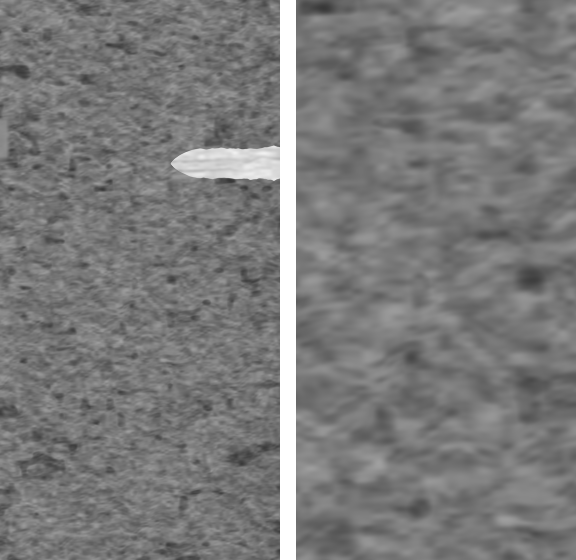
Left: the whole. Right: its middle third, enlarged.
This texture is drawn by a WebGL 2 fragment shader. Its source:

```glsl
#version 300 es
precision highp float;
// Grey mottled stone with dark flecks and a pale chipped strip entering from the right.

#define BASE_GREY 0.472
#define GRAIN_CONTRAST 0.138
#define GRAIN_FREQ vec2(30.0, 60.0)
#define FLECK_DEPTH 0.13
#define FLECK_FREQ vec2(23.0, 37.0)
#define STRIP_TIP vec2(0.61, 1.416)
#define STRIP_HALF_WIDTH 0.054
#define STRIP_TAPER 0.13
#define STRIP_GREY 0.86
#define PATCH_CENTER vec2(0.0, 1.505)

uniform vec2 u_resolution;
out vec4 fragColor;

float hash(ivec2 cell) {
    uvec2 q = uvec2(cell + 4096) * uvec2(1597334673u, 3812015801u);
    uint h = (q.x ^ q.y) * 1597334673u;
    h = (h ^ (h >> 15)) * 2246822519u;
    h ^= h >> 13;
    return float(h >> 8) / 16777216.0;
}

float noise(vec2 p) {
    ivec2 cell = ivec2(floor(p));
    vec2 f = fract(p);
    f = f * f * (3.0 - 2.0 * f);
    float low = mix(hash(cell), hash(cell + ivec2(1, 0)), f.x);
    float high = mix(hash(cell + ivec2(0, 1)), hash(cell + ivec2(1, 1)), f.x);
    return mix(low, high, f.y);
}

// Sum of sheared, sideways-stretched noise layers, centred on zero
float grain(vec2 p) {
    float sum = 0.0;
    float weight = 1.0;
    vec2 freq = GRAIN_FREQ;
    for (int i = 0; i < 3; i++) {
        float shear = 0.12 * float(i - 1);
        vec2 q = vec2(p.x + shear * p.y, p.y - shear * p.x);
        sum += weight * (noise(q * freq + 37.0 * float(i)) - 0.5);
        freq *= 1.55;
        weight *= 0.8;
    }
    return sum;
}

float stone(vec2 p) {
    vec2 warped = p + 0.012 * (vec2(noise(p * 19.0), noise(p * 19.0 + 50.0)) - 0.5);
    float broad = noise(p * vec2(6.0, 9.0) + 11.0) - 0.5;
    float grey = BASE_GREY + GRAIN_CONTRAST * grain(warped) + 0.04 * broad;

    // Dark flecks, gathered in loose clusters
    float fleck = noise(warped * FLECK_FREQ + 71.0) - 0.25 * broad;
    grey -= FLECK_DEPTH * smoothstep(0.68, 0.98, fleck);

    // Slightly darker towards the right edge
    grey -= 0.025 * smoothstep(0.7, 1.0, p.x);

    // Soft light patch on the left edge
    vec2 away = abs(p - PATCH_CENTER) - vec2(0.018, 0.06);
    float patchMask = 1.0 - smoothstep(0.0, 0.022, length(max(away, 0.0)));
    return mix(grey, 0.57, 0.85 * patchMask);
}

// Signed depth inside the strip: positive inside, negative outside
float stripDepth(vec2 p) {
    vec2 q = p - STRIP_TIP;
    float t = clamp(q.x / STRIP_TAPER, 0.0, 1.0);
    float halfWidth = STRIP_HALF_WIDTH * pow(1.0 - (1.0 - t) * (1.0 - t), 0.75);
    float side = q.y > 0.0 ? 0.0 : 40.0;
    float rough = noise(vec2(p.x * 38.0, side)) + 0.5 * noise(vec2(p.x * 95.0, side + 9.0));
    halfWidth += 0.007 * t * (rough - 0.75);
    halfWidth += 0.011 * max(0.0, 1.0 - abs(p.x - 0.978) / 0.028);
    return min(halfWidth - abs(q.y), q.x);
}

float stripGrey(vec2 p) {
    vec2 q = p - STRIP_TIP;
    float wave = 0.02 * (noise(vec2(p.x * 16.0, 3.0)) - 0.5);
    float relief = noise(vec2(p.x * 18.0, (q.y + wave) * 65.0) + 20.0) - 0.5;
    float fine = noise(p * vec2(50.0, 95.0)) - 0.5;
    float grey = STRIP_GREY + 0.13 * relief + 0.07 * fine;

    // Shallow grooves running along the strip
    for (int i = 0; i < 2; i++) {
        float offset = 0.016 - 0.034 * float(i);
        float d = abs(q.y - offset + wave) / 0.007;
        float strength = noise(vec2(p.x * 14.0, 60.0 + 7.0 * float(i)));
        grey -= 0.17 * strength * exp(-d * d);
    }
    return grey;
}

void main() {
    vec2 p = gl_FragCoord.xy / u_resolution.x;
    float pixel = 1.0 / u_resolution.x;
    float mask = smoothstep(-0.7 * pixel, 0.7 * pixel, stripDepth(p));
    float grey = mix(stone(p), stripGrey(p), mask);
    fragColor = vec4(vec3(clamp(grey, 0.0, 1.0)), 1.0);
}
```
